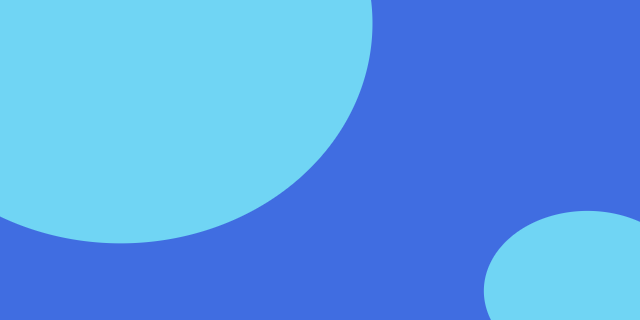
A WebGL 2 fragment shader for this background:

```glsl
#version 300 es
precision highp float;

uniform vec2 u_resolution;
out vec4 fragColor;

const vec3 ROYAL_BLUE = vec3(0.251, 0.427, 0.882);
const vec3 SKY_BLUE = vec3(0.439, 0.835, 0.957);

// Approximate signed distance to an ellipse, negative inside
float ellipseDistance(vec2 point, vec2 center, vec2 radii) {
    vec2 offset = point - center;
    float scaled = length(offset / radii);
    float slope = length(offset / (radii * radii));
    return scaled * (scaled - 1.0) / max(slope, 1e-4);
}

// Coverage of a shape with an edge one pixel wide
float coverage(float signedDistance, float pixelSize) {
    return clamp(0.5 - signedDistance / pixelSize, 0.0, 1.0);
}

void main() {
    // Canvas units: height is 1, width is the aspect ratio
    vec2 point = gl_FragCoord.xy / u_resolution.y;
    float pixelSize = 1.0 / u_resolution.y;
    float width = u_resolution.x / u_resolution.y;

    // Ellipses stretch with the canvas width
    vec2 stretch = vec2(width, 1.0);
    float upperLeft = ellipseDistance(point, vec2(0.1885, 0.927) * stretch, vec2(0.3935, 0.6875) * stretch);
    float lowerRight = ellipseDistance(point, vec2(0.918, 0.091) * stretch, vec2(0.162, 0.25) * stretch);

    float shape = coverage(min(upperLeft, lowerRight), pixelSize);
    fragColor = vec4(mix(ROYAL_BLUE, SKY_BLUE, shape), 1.0);
}
```
